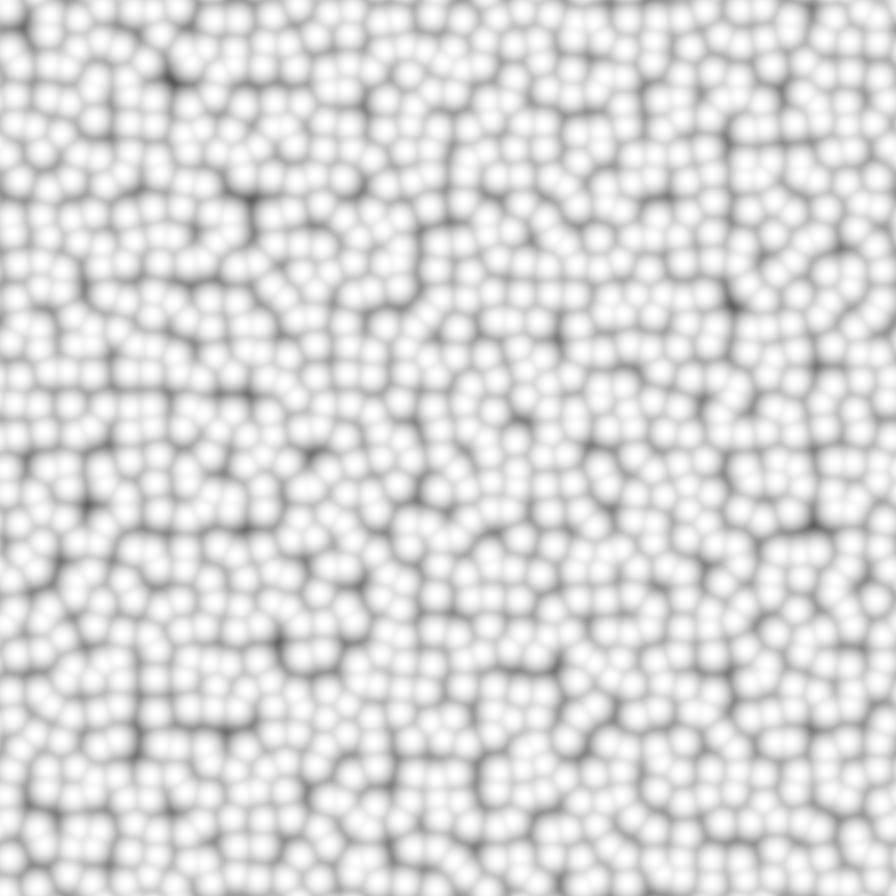
Reproduce this texture procedurally as a WebGL 2 fragment shader.

```glsl
#version 300 es
precision highp float;
// Soft white grains packed on a jittered grid, with blurred grey gaps between.
// Each point is shaded by a smooth minimum of the distances to nearby grains;
// the grid wraps after a whole number of cells, so the result tiles.

uniform vec2 u_resolution;
out vec4 fragColor;

const float CELLS = 32.0;      // grains along each side of the tile
const float JITTER = 0.68;     // width of the random offset, in cells
const float SHARPNESS = 12.0;  // higher gives harder creases between grains
const float FALLOFF = 0.8;     // darkening per squared cell of distance
const float PEAK = 1.0;        // brightness at a grain centre
const float FLOOR = 0.2;       // darkest gap

// Sine hash: two random values in 0..1 for a cell
vec2 hash2(vec2 cell) {
    vec2 p = vec2(dot(cell, vec2(127.1, 311.7)),
                  dot(cell, vec2(269.5, 183.3)));
    return fract(sin(p) * 43758.5453);
}

// Grain centre inside its cell, repeating every CELLS cells
vec2 grainCentre(vec2 cell) {
    return 0.5 + JITTER * (hash2(mod(cell, CELLS)) - 0.5);
}

// Smooth minimum of the distances to the surrounding grains, in cells
float softDistance(vec2 p) {
    vec2 cell = floor(p);
    vec2 local = p - cell;
    float sum = 0.0;
    for (int y = -2; y <= 2; y++) {
        for (int x = -2; x <= 2; x++) {
            vec2 offset = vec2(float(x), float(y));
            vec2 toCentre = offset + grainCentre(cell + offset) - local;
            sum += exp(-SHARPNESS * length(toCentre));
        }
    }
    return max(-log(sum) / SHARPNESS, 0.0);
}

void main() {
    vec2 uv = gl_FragCoord.xy / u_resolution;

    // Parabolic shading: bright rounded tops, soft grey creases
    float dist = softDistance(uv * CELLS);
    float shade = PEAK - FALLOFF * dist * dist;

    fragColor = vec4(vec3(max(shade, FLOOR)), 1.0);
}
```
